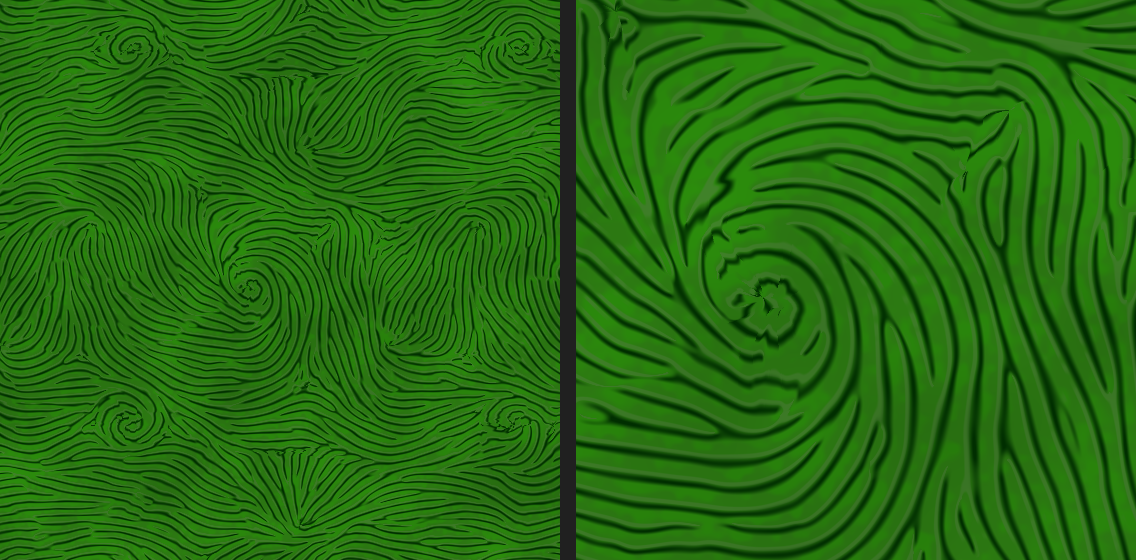
Left: the whole. Right: its middle third, enlarged.
A WebGL 2 fragment shader for this pattern:

```glsl
#version 300 es
precision highp float;
// Draws a green embossed field combed by dark flowing ridge lines with whorls, arches and fans.

uniform vec2 u_resolution;
out vec4 fragColor;

const float PI = 3.14159265;
const float SPACING = 0.0146;          // distance between neighbouring lines
const vec2 TILE = vec2(0.69, 0.67);    // period of the flow layout

vec2 hash2(vec2 p) {
    vec3 q = fract(p.xyx * vec3(0.1031, 0.1030, 0.0973));
    q += dot(q, q.yzx + 33.33);
    return fract((q.xx + q.yz) * q.zy);
}

float noise(vec2 p) {
    vec2 cell = floor(p), f = fract(p);
    f = f * f * (3.0 - 2.0 * f);
    float low = mix(hash2(cell).x, hash2(cell + vec2(1, 0)).x, f.x);
    float high = mix(hash2(cell + vec2(0, 1)).x, hash2(cell + vec2(1, 1)).x, f.x);
    return mix(low, high, f.y);
}

// Double-angle flow around one centre: index 2 is a whorl, 1 a loop, 0 straight, -1 a delta.
vec2 swirl(vec2 p, vec2 centre, float turn, float index, float radius) {
    vec2 d = mod(p - centre + 0.5 * TILE, TILE) - 0.5 * TILE;
    float angle = turn + index * atan(d.y, d.x + 1e-6);
    float weight = 2.0 * exp(-dot(d, d) / (radius * radius));
    if (index != 0.0) weight *= smoothstep(0.0, 0.03, length(d));
    return weight * vec2(cos(angle), sin(angle));
}

// Unit normal of the lines at p; its sign is arbitrary.
vec2 lineNormal(vec2 p) {
    vec2 flow = vec2(0.28, 0.0);
    flow += swirl(p, vec2(0.45, 0.486), PI + 1.0, 2.0, 0.16);       // large whorl
    flow += swirl(p, vec2(0.17, 0.60), -0.5 * PI, 1.0, 0.17);       // arch, open below
    flow += swirl(p, vec2(0.59, 0.62), -0.5 * PI, 1.0, 0.10);       // smaller arch
    flow += swirl(p, vec2(0.54, 0.72), 0.5 * PI, 1.0, 0.13);        // fan, open above
    flow += swirl(p, vec2(0.545, 0.315), -0.5 * PI, -1.0, 0.09);    // three-way meeting
    flow += swirl(p, vec2(0.43, 0.64), 1.2, 0.0, 0.07);             // rising sweep
    flow += swirl(p, vec2(0.31, 0.60), 3.6, 0.0, 0.07);             // steep flank
    flow += swirl(p, vec2(0.235, 0.24), PI, 2.0, 0.05);             // small eye
    float angle = 0.5 * atan(flow.y, flow.x);
    angle += 1.1 * (noise(p * 9.0 + 3.0) - 0.5) + 0.8 * (noise(p * 21.0 + 40.0) - 0.5);
    return vec2(-sin(angle), cos(angle));
}

// Sums curved wave packets with random phases; the result's angle is the line phase.
vec2 lineWave(vec2 p, vec2 normal) {
    float cellSize = 2.0 * SPACING;
    vec2 home = floor(p / cellSize);
    vec2 wave = vec2(0.0);
    for (int j = -3; j <= 3; j++) {
        for (int i = -3; i <= 3; i++) {
            vec2 cell = home + vec2(i, j);
            vec2 centre = (cell + hash2(cell + 50.0)) * cellSize;
            vec2 d = (p - centre) / SPACING;
            float across = dot(d, normal) / 3.0;
            float along = dot(d, vec2(-normal.y, normal.x)) / 6.0;
            float reach = 1.0 - across * across - along * along;
            if (reach <= 0.0) continue;
            vec2 packetNormal = lineNormal(centre);
            float side = dot(packetNormal, normal) < 0.0 ? -1.0 : 1.0;
            float phase = side * hash2(cell + 150.0).y + 0.5 * dot(d, normal + side * packetNormal);
            phase *= 2.0 * PI;
            wave += reach * reach * reach * vec2(cos(phase), sin(phase));
        }
    }
    return wave;
}

void main() {
    vec2 p = gl_FragCoord.xy / min(u_resolution.x, u_resolution.y);
    vec2 normal = lineNormal(p);
    vec2 wave = lineWave(p, normal);
    float strength = length(wave);
    wave /= max(strength, 1e-4);

    // Distance to the nearest line in spacings, and the side of it facing the light.
    float dist = acos(clamp(wave.x, -1.0, 1.0)) / (2.0 * PI);
    float lit = wave.y * dot(normal, normalize(vec2(-0.6, 0.8)));

    // Ridge surface: mottled greens with a pale rim along the lit edge.
    vec3 leaf = vec3(0.17, 0.465, 0.07);
    vec3 bright = vec3(0.16, 0.515, 0.045);
    vec3 pale = vec3(0.235, 0.475, 0.15);
    float mottle = noise(p * 70.0) + noise(p * 170.0) - 1.0;
    float broad = noise(p * 7.0 + 20.0) + noise(p * 17.0 + 60.0) - 1.0;
    vec3 color = mix(leaf, bright, smoothstep(-0.3, 0.6, mottle - 0.5 * lit + 0.5 * broad));
    float rim = smoothstep(0.13, 0.19, dist) * (1.0 - smoothstep(0.29, 0.36, dist));
    color = mix(color, pale, rim * smoothstep(-0.15, 0.25, lit + 0.5 * mottle));
    color *= 1.0 + 0.1 * broad;

    // Dark grooves, uneven in width and depth, fading where lines break.
    float width = 0.215 + 0.08 * (noise(p * 38.0 + 9.0) - 0.5) - 0.07 * broad;
    float groove = 1.0 - smoothstep(0.0, width, dist);
    groove *= smoothstep(0.05, 0.5, strength);
    groove *= 0.78 + 0.3 * noise(p * 55.0 + 30.0);
    color = mix(color, vec3(0.0, 0.18, 0.0), min(groove, 1.0));
    fragColor = vec4(color, 1.0);
}
```
